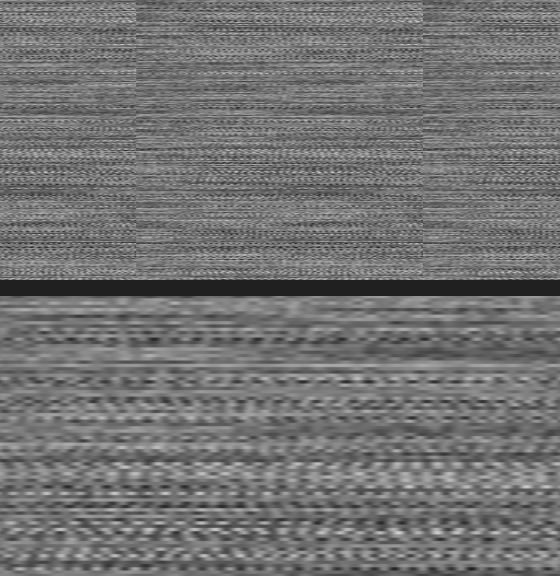
Top, the full canvas; bottom, a detail of the centre.
Write a Shadertoy shader that draws this texture.

```glsl
// Grey brushed streaks in fine rows, broken by dashes, in tiles with vertical seams.

float hash(vec2 p) {
    vec3 q = fract(vec3(p.xyx) * 0.1031);
    q += dot(q, q.yzx + 33.33);
    return fract((q.x + q.y) * q.z);
}

// Smooth noise along x, independent for every row; centred on zero.
float rowNoise(float x, float row) {
    float cell = floor(x);
    float blend = smoothstep(0.0, 1.0, x - cell);
    return mix(hash(vec2(cell, row)), hash(vec2(cell + 1.0, row)), blend) - 0.5;
}

// Brightness of one thread-thin row at position u across the tile.
float streak(float u, float row) {
    // Long streaks and faint bands of rows
    float tone = 0.46 + 0.25 * rowNoise(u * 3.0, row);
    tone += 0.06 * rowNoise(row / 6.0, 900.0);

    // Dashes whose pitch differs by row, so they fan out from the tile centre
    float pitch = mix(36.0, 52.0, hash(vec2(row, 411.0)));
    float drift = 1.6 * rowNoise(row / 5.0, 750.0) + 0.6 * hash(vec2(row, 523.0));
    float strength = hash(vec2(row, 637.0));
    strength *= 0.17 * strength * mix(0.4, 1.0, smoothstep(0.0, 0.3, u));
    tone += strength * sin(6.28318 * (pitch * (u - 0.5) + drift));

    // Irregular short wear
    return tone + 0.18 * rowNoise(u * 66.0, row + 300.0);
}

void mainImage(out vec4 fragColor, in vec2 fragCoord) {
    // 256 rows down the canvas, blended softly between their centres
    float y = fragCoord.y / iResolution.y * 256.0 - 0.5;
    float row = floor(y);
    float rowBlend = smoothstep(0.25, 0.75, y - row);

    // Average across the pixel to smooth the seams
    float grey = 0.0;
    for (int i = 0; i < 4; i++) {
        float x = (fragCoord.x + (float(i) - 1.5) * 0.25) / iResolution.x;
        float u = fract((x - 0.2435) / 0.512);
        grey += 0.25 * mix(streak(u, row + 1.0), streak(u, row + 2.0), rowBlend);
    }
    fragColor = vec4(vec3(clamp(grey, 0.0, 1.0)), 1.0);
}
```
